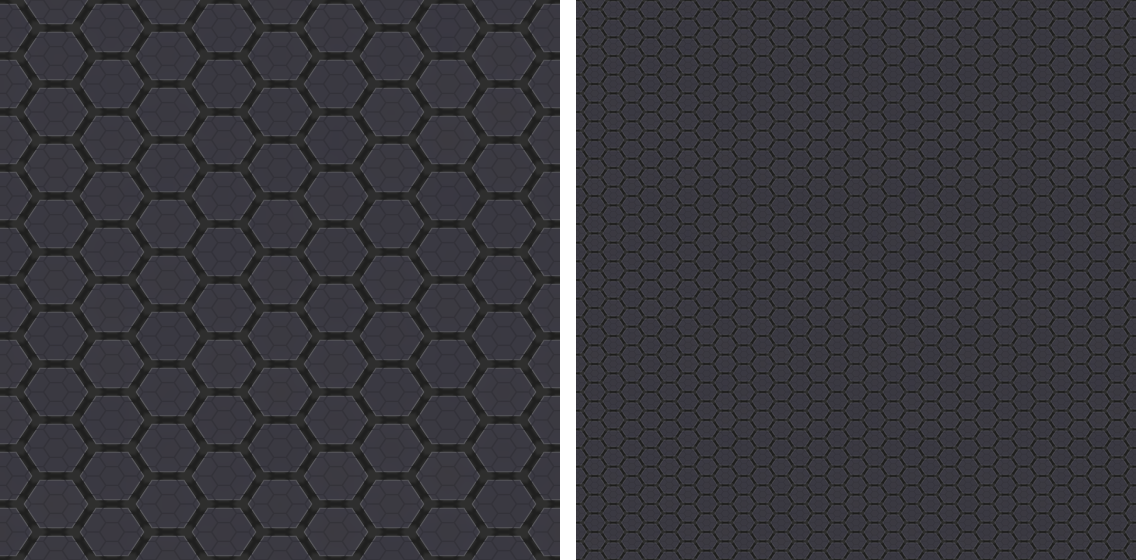
Left, the tile; right, the same tile 3 across and 3 down.
Reproduce this pattern procedurally as a WebGL 1 fragment shader.

```glsl
precision highp float;

uniform vec2 u_resolution;

#define REPEATS 10.0
#define SUBDIVISION 3.0
#define TILE_RADIUS 0.434
#define BEVEL_WIDTH 0.030
#define SEAM_WIDTH 0.006
#define SEAM_DEPTH 0.13
#define WEAR 0.035
#define TILE_COLOR vec3(0.232, 0.228, 0.268)
#define WORN_COLOR vec3(0.228, 0.222, 0.245)
#define BEVEL_COLOR vec3(0.350, 0.350, 0.365)
#define GAP_LIGHT vec3(0.182, 0.182, 0.180)
#define GAP_DARK vec3(0.122, 0.122, 0.120)

float hash(vec2 p) {
  vec3 q = fract(vec3(p.xyx) * 0.1031);
  q += dot(q, q.yzx + 33.33);
  return fract((q.x + q.y) * q.z);
}

// Value noise that wraps after a whole number of cells
float wrappedNoise(vec2 p, float period) {
  vec2 i = floor(p);
  vec2 f = fract(p);
  f = f * f * (3.0 - 2.0 * f);
  vec2 a = mod(i, period);
  vec2 b = mod(i + 1.0, period);
  return mix(mix(hash(a), hash(vec2(b.x, a.y)), f.x),
             mix(hash(vec2(a.x, b.y)), hash(b), f.x), f.y);
}

// Flat-topped hexagon, widened so that columns and rows have unit spacing
float hexRadius(vec2 p) {
  p = abs(p);
  return max(p.y, 0.5 * p.y + 0.75 * p.x);
}

// Centre of the nearest hexagon: alternate columns shift by half a row
vec2 hexCenter(vec2 p) {
  vec2 odd = vec2(2.0 * floor(p.x * 0.5) + 1.0, floor(p.y + 0.5));
  vec2 even = vec2(2.0 * floor(p.x * 0.5 + 0.5), floor(p.y) + 0.5);
  return hexRadius(p - odd) < hexRadius(p - even) ? odd : even;
}

void main() {
  vec2 uv = gl_FragCoord.xy / u_resolution;
  vec2 p = uv * REPEATS;
  float pixel = REPEATS / min(u_resolution.x, u_resolution.y);

  // Large tiles and the fine hexagons nested in them
  vec2 center = hexCenter(p);
  float radius = hexRadius(p - center);
  vec2 fine = p * SUBDIVISION;
  float fineEdge = 0.5 - hexRadius(fine - hexCenter(fine));
  float seam = 1.0 - smoothstep(0.0, SEAM_WIDTH + pixel, fineEdge / SUBDIVISION);

  // Tile face: slight tint per tile, soft mottling and engraved seams
  float tileSeed = hash(mod(center, REPEATS) + 7.0);
  float mottle = wrappedNoise(p * 2.0, REPEATS * 2.0) * 0.65
               + wrappedNoise(p * 6.0, REPEATS * 6.0) * 0.35;
  float centerWear = (1.0 - smoothstep(0.05, 0.4, radius)) * tileSeed;
  vec3 face = mix(TILE_COLOR, WORN_COLOR, clamp(0.6 * mottle + 0.5 * centerWear, 0.0, 1.0));
  face *= 1.0 + WEAR * (mottle + tileSeed - 1.0);
  face *= 1.0 - SEAM_DEPTH * seam;

  // Bright rim, cut where the seams cross it
  float rim = smoothstep(TILE_RADIUS - BEVEL_WIDTH, TILE_RADIUS - 0.2 * BEVEL_WIDTH, radius);
  rim *= (1.0 - 0.9 * seam) * (0.8 + 0.3 * mottle);
  face = mix(face, BEVEL_COLOR, rim);

  // Gap: darkest along the fine seams, lighter at the junctions
  vec3 gap = mix(GAP_DARK, GAP_LIGHT, smoothstep(0.02, 0.26, fineEdge));
  gap *= 1.0 + WEAR * (mottle - 0.5);

  float inGap = smoothstep(-0.5, 0.5, (radius - TILE_RADIUS) / pixel);
  gl_FragColor = vec4(mix(face, gap, inGap), 1.0);
}
```
